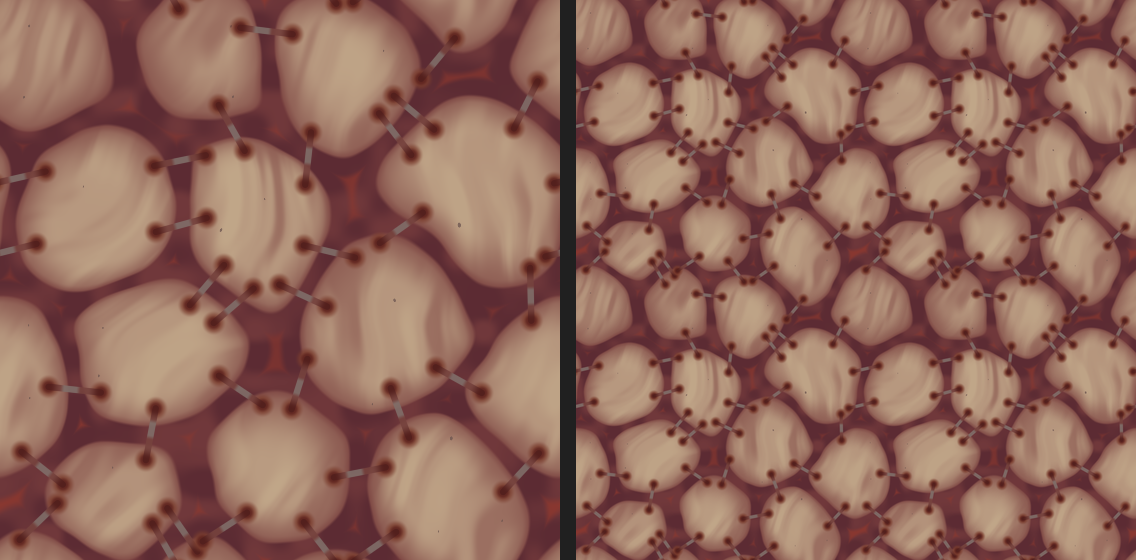
Left, the tile; right, the same tile 2 across and 2 down.
Write a Shadertoy shader that draws this texture.

```glsl
// Stitched hide: pale wrinkled patches parted by sunken purple seams, held by short sutures.
// Patches are a wrapping Voronoi pattern with softened corners; sutures are scattered
// on a grid and projected onto the nearest seam, so everything tiles.

const vec2 PATCHES = vec2(3.0, 4.0);
const float STITCH_GRID = 8.0;
const float SOFTNESS = 22.0;

struct Patch {
    vec2 nearest, second, id;   // vectors to the two closest centres, wrapped id
    float thirdGap, depth;      // spare distance to the third centre, depth inside the patch
};

vec3 hash3(vec2 p) {
    vec3 q = fract(vec3(p.xyx) * vec3(0.1031, 0.1030, 0.0973));
    q += dot(q, q.yxz + 33.33);
    return fract((q.xxy + q.yzz) * q.zyx);
}

// Value noise that wraps after a whole number of lattice steps
float noise(vec2 p, float period, float seed) {
    vec2 i = floor(p), f = fract(p);
    f = f * f * (3.0 - 2.0 * f);
    vec2 lo = mod(i, period) + seed, hi = mod(i + 1.0, period) + seed;
    return mix(mix(hash3(lo).x, hash3(vec2(hi.x, lo.y)).x, f.x),
               mix(hash3(vec2(lo.x, hi.y)).x, hash3(hi).x, f.x), f.y);
}

vec2 warp(vec2 p) {
    vec2 broad = vec2(noise(p * 5.0, 5.0, 11.0), noise(p * 5.0, 5.0, 47.0)) - 0.5;
    vec2 fine = vec2(noise(p * 13.0, 13.0, 71.0), noise(p * 13.0, 13.0, 93.0)) - 0.5;
    return 0.05 * broad + 0.014 * fine;
}

// Staggered Voronoi patches; depth is zero on a seam and negative in the junctions
Patch findPatch(vec2 p) {
    Patch c;
    float d1 = 9.0, d2 = 9.0, d3 = 9.0, sum = 0.0;
    for (int j = -2; j <= 2; j++) {
        float row = floor(p.y * PATCHES.y) + float(j);
        float stagger = 0.5 * mod(row, 2.0);
        float column = floor(p.x * PATCHES.x - stagger);
        for (int i = -1; i <= 1; i++) {
            vec2 cell = vec2(column + float(i), row);
            vec2 id = mod(cell, PATCHES);
            vec2 jitter = 0.5 + 0.66 * (hash3(id + 5.0).xy - 0.5);
            vec2 r = (cell + jitter + vec2(stagger, 0.0)) / PATCHES - p;
            float d = length(r);
            sum += exp(-SOFTNESS * d);
            if (d < d1) {
                d3 = d2; d2 = d1; d1 = d;
                c.second = c.nearest; c.nearest = r; c.id = id;
            } else if (d < d2) {
                d3 = d2; d2 = d; c.second = r;
            } else d3 = min(d3, d);
        }
    }
    c.thirdGap = d3 - d2;
    c.depth = -log(max(sum * exp(SOFTNESS * d1) - 1.0, 1e-4)) / (2.0 * SOFTNESS);
    return c;
}

vec3 patchColor(Patch c, vec2 p) {
    // Wrinkles run along a direction of their own in each patch
    vec3 h = hash3(c.id + 31.0);
    float angle = mix(0.65, 1.75, h.x);
    vec2 along = vec2(cos(angle), sin(angle));
    vec2 q = vec2(dot(c.nearest, vec2(-along.y, along.x)), dot(c.nearest, along));
    q.x += 0.05 * noise(q * 8.0 + 20.0, 64.0, h.y * 40.0) + 0.012 * sin(q.y * 16.0 + 6.0 * h.z);
    float wide = noise(q * vec2(25.0, 6.0) + 30.0, 64.0, h.y * 90.0);
    float thin = noise(q * vec2(50.0, 9.0) + 30.0, 64.0, h.z * 90.0);
    float cloud = noise(p * 6.0, 6.0, 23.0);
    float fold = 0.62 * wide + 0.38 * thin;

    float rise = smoothstep(-0.002, 0.066, c.depth + 0.024 * (cloud - 0.5));
    vec3 color = mix(vec3(0.53, 0.33, 0.30), vec3(0.72, 0.60, 0.50), rise);
    color = mix(color, vec3(0.56, 0.37, 0.33), 0.7 * smoothstep(0.46, 0.85, fold));
    color = mix(color, vec3(0.78, 0.69, 0.56), 0.6 * rise * (1.0 - smoothstep(0.18, 0.46, fold)));
    return mix(color, vec3(0.60, 0.42, 0.37), 0.35 * h.z * cloud);
}

vec3 addSeams(vec3 color, Patch c, vec2 p) {
    float grain = noise(p * 22.0, 22.0, 61.0);
    float edge = c.depth + 0.004 * (grain - 0.5);
    vec3 seam = mix(vec3(0.36, 0.17, 0.20), vec3(0.44, 0.22, 0.23), smoothstep(0.3, 0.9, grain));
    float raw = 1.0 - smoothstep(-0.019, -0.009, c.depth);
    seam = mix(seam, vec3(0.56, 0.22, 0.18), raw * (0.35 + 0.6 * noise(p * 7.0, 7.0, 83.0)));
    color = mix(color, vec3(0.48, 0.26, 0.25), 0.7 * (1.0 - smoothstep(0.007, 0.020, edge)));
    return mix(color, seam, 1.0 - smoothstep(0.007, 0.012, edge));
}

// One suture: x runs along the thread, y across it
vec3 addStitch(vec3 color, vec2 q, float shade) {
    float knot = length(vec2(abs(q.x) - 0.047, q.y));
    float bar = length(vec2(max(abs(q.x) - 0.047, 0.0), q.y));
    color = mix(color, vec3(0.48, 0.24, 0.18), 0.8 * (1.0 - smoothstep(0.011, 0.023, knot)));
    color = mix(color, vec3(0.37, 0.14, 0.12), 0.85 * (1.0 - smoothstep(0.007, 0.014, knot)));
    float shine = 1.0 - smoothstep(0.010, 0.019, abs(q.x + 0.018 * (shade - 0.5)));
    float ends = smoothstep(0.022, 0.046, abs(q.x));
    vec3 thread = mix(vec3(0.46, 0.26, 0.24), vec3(0.32, 0.12, 0.11), ends);
    thread = mix(thread, vec3(0.50, 0.43, 0.41), shine);
    return mix(color, thread, 0.9 * (1.0 - smoothstep(0.0045, 0.007, bar)));
}

void mainImage(out vec4 fragColor, in vec2 fragCoord) {
    vec2 uv = fragCoord / iResolution.xy;
    vec2 skin = uv + warp(uv);
    Patch here = findPatch(skin);
    vec3 color = addSeams(patchColor(here, uv), here, uv);

    // Tiny dark pores, one at most per grid cell
    vec2 poreCell = floor(uv * 8.0);
    vec3 pore = hash3(mod(poreCell, 8.0) + 131.0);
    vec2 offset = uv - (poreCell + 0.15 + 0.7 * pore.xy) / 8.0;
    offset.x = offset.x * 1.5 + offset.y * (pore.x - 0.5);
    float size = mix(0.0018, 0.006, pow(pore.y, 5.0));
    float speck = 1.0 - smoothstep(size - 0.001, size + 0.001, length(offset));
    color = mix(color, vec3(0.42, 0.33, 0.31), 0.75 * speck * step(pore.z, 0.6) * step(0.02, here.depth));

    // Sutures whose grid points lie close to a seam
    for (int j = -1; j <= 1; j++)
    for (int i = -1; i <= 1; i++) {
        vec2 cell = floor(uv * STITCH_GRID) + vec2(i, j);
        vec3 h = hash3(mod(cell, STITCH_GRID) + 211.0);
        vec2 spot = (cell + 0.2 + 0.6 * h.xy) / STITCH_GRID;
        Patch c = findPatch(spot);
        vec2 across = normalize(c.second - c.nearest);
        float shift = dot(0.5 * (c.nearest + c.second), across);
        if (shift > 0.058 || c.thirdGap < 0.018) continue;
        spot += across * shift;
        spot -= warp(spot);
        float tilt = 0.9 * (h.z - 0.5);
        vec2 dir = mat2(cos(tilt), sin(tilt), -sin(tilt), cos(tilt)) * across;
        vec2 r = uv - spot;
        color = addStitch(color, vec2(dot(r, dir), dot(r, vec2(-dir.y, dir.x))), h.x);
    }
    fragColor = vec4(color, 1.0);
}
```
